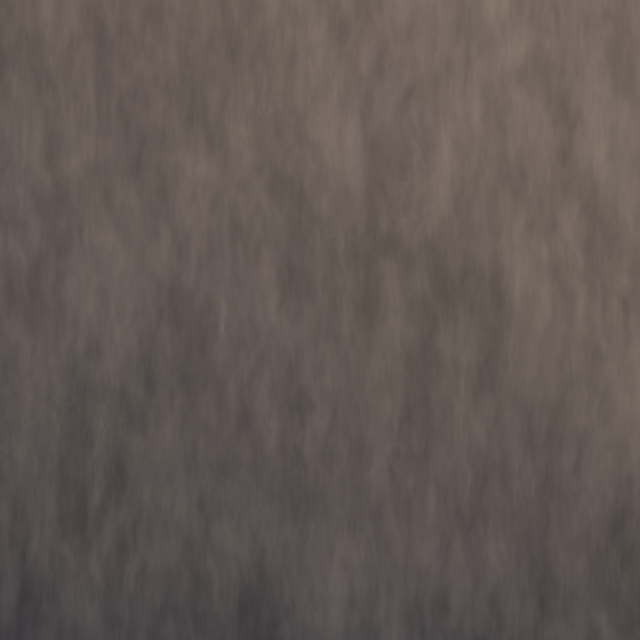
Give the GLSL for this texture, as a Shadertoy shader.

```glsl
// Weathered brown-grey plaster: a soft light falloff from warm upper right
// to cool lower left, covered by layered vertical streaks of noise,
// cloudy stains, fine mottling and faint hairline scuffs.

float hash(vec2 p) {
    vec3 q = fract(vec3(p.xyx) * 0.1031);
    q += dot(q, q.yzx + 33.33);
    return fract((q.x + q.y) * q.z);
}

// Smooth random values along one column, each column with its own phase
float columnNoise(float column, float y) {
    y += 17.0 * hash(vec2(column, 91.7));
    float cell = floor(y);
    float f = smoothstep(0.0, 1.0, y - cell);
    return mix(hash(vec2(column, cell)), hash(vec2(column, cell + 1.0)), f);
}

// Staggered columns hide the rows of the grid; result is centred on zero
float noise(vec2 p) {
    float column = floor(p.x);
    float f = smoothstep(0.0, 1.0, p.x - column);
    return mix(columnNoise(column, p.y), columnNoise(column + 1.0, p.y), f) - 0.5;
}

float clouds(vec2 p) {
    float sum = 0.0, weight = 0.5;
    for (int i = 0; i < 5; i++) {
        sum += weight * noise(p);
        p = mat2(1.6, 1.2, -1.2, 1.6) * p + 13.7;
        weight *= 0.55;
    }
    return sum;
}

// Vertical streaks, from broad drips to fine brush marks
float streaks(vec2 p) {
    float sum = 0.0, weight = 0.062;
    vec2 scale = vec2(13.0, 4.0);
    for (int i = 0; i < 5; i++) {
        sum += weight * noise(p * scale + 31.0 * float(i + 1));
        scale *= vec2(2.0, 1.9);
        weight *= 0.78;
    }
    return sum;
}

void mainImage(out vec4 fragColor, in vec2 fragCoord) {
    vec2 uv = fragCoord / iResolution.xy;

    // Bend the streaks a little so that they do not run ruler-straight
    vec2 bent = uv + vec2(0.022, 0.05) * vec2(clouds(uv * 9.0), clouds(uv * 7.0 + 40.0));

    // Light falloff; the lower edge sinks into shadow
    float light = 0.287 + 0.122 * pow(uv.y, 0.7) + 0.062 * uv.x;
    light -= 0.022 * smoothstep(0.15, 0.0, uv.y);

    // Surface variation
    float stain = 0.085 * clouds(uv * vec2(8.0, 5.0) + 5.0);
    float mottle = 0.05 * clouds(uv * vec2(42.0, 26.0) + 70.0);
    float surface = streaks(bent) + stain + mottle;

    // Hairline scuffs, present only in scattered patches
    float ridge = abs(clouds(uv * vec2(24.0, 15.0) + 120.0));
    float patches = smoothstep(0.04, 0.25, clouds(uv * 5.0 + 200.0));
    surface += 0.016 * patches * smoothstep(0.03, 0.0, ridge);

    // Warmth follows the light more than the stains do
    float warmth = (light + 0.35 * surface - 0.31) / 0.13;
    vec3 color = mix(vec3(0.31, 0.29, 0.29), vec3(0.44, 0.39, 0.36), warmth);
    color += 0.65 * surface * vec3(1.0, 0.95, 0.91);

    // Slight drift between olive and mauve tints
    color += vec3(0.002, -0.008, 0.006) * clouds(uv * vec2(5.0, 3.0) + 300.0);
    fragColor = vec4(color, 1.0);
}
```
